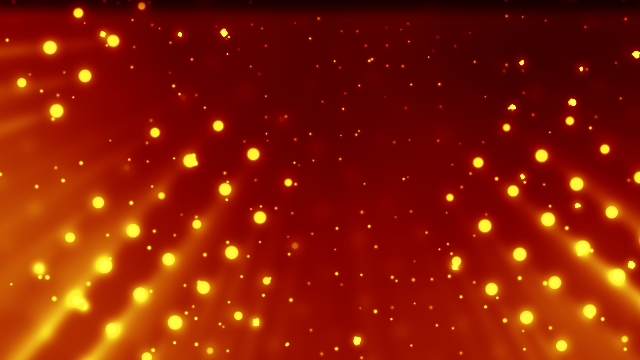
Give the GLSL for this background, as a Shadertoy shader.

```glsl
float hash(vec2 p) {
    return fract(sin(dot(p, vec2(127.1, 311.7))) * 43758.5);
}

vec2 hash2(vec2 p) {
    return vec2(hash(p), hash(p + 19.7));
}

float gradientNoise(vec2 p) {
    vec2 i = floor(p), f = fract(p), u = f * f * (3.0 - 2.0 * f);
    vec2 e = vec2(1, 0);
    float a = dot(hash2(i) - 0.5, f);
    float b = dot(hash2(i + e) - 0.5, f - e);
    float c = dot(hash2(i + e.yx) - 0.5, f - e.yx);
    float d = dot(hash2(i + 1.0) - 0.5, f - 1.0);
    return mix(mix(a, b, u.x), mix(c, d, u.x), u.y) * 2.0;
}

float softEllipse(vec2 p, vec2 center, vec2 radii) {
    return 1.0 - smoothstep(0.6, 1.3, length((p - center) / radii));
}

float blob(vec2 p, vec2 center, vec2 radii) {
    vec2 q = (p - center) / radii;
    return exp(-dot(q, q));
}

// Tilted square lattice of lamps: x is distance, y is strength
vec2 lamp(vec2 p) {
    vec2 q = mat2(0.777, -0.629, -0.629, -0.777) * (p - vec2(0.625, 0.4745)) / 0.125;
    vec2 id = floor(q + 0.5);
    float strength = softEllipse(id, vec2(-0.2, 1.4), vec2(2.3, 3.2))
                   + softEllipse(id, vec2(-4.3, -0.3), vec2(1.0, 2.0))
                   + softEllipse(id, vec2(6.5, -4.0), vec2(2.8, 2.6));
    strength *= 1.0 - 0.75 * softEllipse(id, vec2(-1.5, 1.0), vec2(1.7, 0.6));
    strength = strength * (0.75 + 0.3 * hash(id)) + 0.16 * hash(id + 7.0);
    return vec2(length(q - id) * 0.125, min(strength, 1.0));
}

// Shafts: gather lamp light along the way back to the source
float lightShafts(vec2 p) {
    vec2 toSource = vec2(0.926, 0.94) - p;
    float reach = min(length(toSource), 0.62);
    vec2 dir = normalize(toSource + 1e-5);
    float sum = 0.0;
    for (int i = 0; i < 32; i++) {
        float t = (float(i) + 0.5) / 32.0 * reach;
        vec2 l = lamp(p + dir * t);
        float width = 0.018 + 0.012 * t;
        sum += l.y * exp(-l.x * l.x / (width * width)) * exp(-1.6 * t) * smoothstep(0.0, 0.1, t);
    }
    return sum * reach;
}

// Small round sparks, denser toward the middle
float sparks(vec2 p, float cell, float seed) {
    vec2 id = floor(p / cell);
    vec2 rnd = hash2(id + seed);
    vec2 d = (fract(p / cell) - 0.2 - 0.6 * rnd) * cell;
    float chance = 0.25 + 0.4 * exp(-pow((id.x * cell - 0.95) / 0.42, 2.0));
    float radius = mix(0.0028, 0.0052, hash(id + seed + 3.0));
    float lit = step(hash(id + seed + 5.0), chance);
    return lit * mix(0.25, 0.75, rnd.y) * exp(-dot(d, d) / (radius * radius));
}

// Larger ragged flakes
float flakes(vec2 p) {
    float cell = 0.19;
    vec2 id = floor(p / cell);
    vec2 d = (fract(p / cell) - 0.2 - 0.6 * hash2(id + 41.0)) * cell;
    float radius = mix(0.005, 0.010, hash(id + 23.0));
    float edge = length(d) + 0.007 * gradientNoise(p * 110.0) - radius;
    float body = 1.0 - smoothstep(-0.003, 0.003, edge);
    float halo = 0.3 * exp(-dot(d, d) / 0.0003);
    return step(hash(id + 61.0), 0.42) * (body + halo);
}

// Heat to colour: black, deep red, orange, yellow
vec3 fireColor(float heat) {
    float r = clamp(heat, 0.0, 1.0);
    float g = 0.95 * pow(max(r - 0.48, 0.0) / 0.52, 1.9);
    return vec3(r, g, 0.18 * g * g);
}

void mainImage(out vec4 fragColor, in vec2 fragCoord) {
    vec2 p = fragCoord / iResolution.y;

    // Background wash
    float heat = mix(0.56, 0.33, smoothstep(0.0, 0.9, p.y));
    heat += 0.28 * blob(p, vec2(0.0, 0.62), vec2(0.42, 0.42));
    heat += 0.10 * blob(p, vec2(0.1, 0.0), vec2(0.5, 0.4));
    heat += 0.08 * blob(p, vec2(1.55, 0.08), vec2(0.35, 0.35));
    heat -= 0.08 * blob(p, vec2(1.6, 0.85), vec2(0.4, 0.25));
    heat += 0.06 * gradientNoise(p * 4.0);

    // Light shafts, then the dark upper rim
    heat += 0.11 * lightShafts(p);
    heat *= mix(0.3, 1.0, 1.0 - smoothstep(0.94, 1.0, p.y));

    // Lamps with a halo and a solid core
    vec2 l = lamp(p);
    float core = mix(0.006, 0.019, l.y);
    heat += 0.35 * l.y * exp(-l.x * l.x / 0.0007);
    heat += 0.5 * smoothstep(0.2, 0.6, l.y) * (1.0 - smoothstep(core * 0.5, core * 1.2, l.x));

    // Floating particles
    heat += sparks(p, 0.065, 1.0) + sparks(p + 0.03, 0.1, 13.0);
    heat += flakes(p);

    vec3 color = fireColor(heat);
    color += vec3(0.0, 0.05, 0.15) * smoothstep(1.1, 1.6, heat);
    fragColor = vec4(color, 1.0);
}
```
